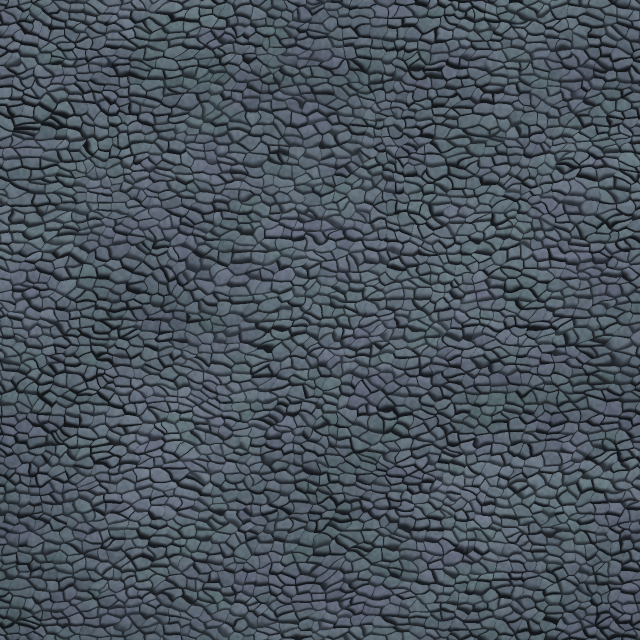
Give the GLSL for this texture, as a WebGL 1 fragment shader.

```glsl
precision highp float;
// Blue-grey pebbled leather: small domed grains lit from the upper right.
// Warped, flattened Voronoi cells form the grains; every border that faces
// away from the light carries a tapering dark crescent.
uniform vec2 u_resolution;

#define GRAINS vec2(47.0, 66.0)
#define JITTER vec2(0.90, 0.78)
#define SHADE_DIR vec2(-0.33, -0.944)
#define SHADOW_MIN 0.28
#define SHADOW_MAX 0.68
#define SIZE_WARP 1.2
#define SHAPE_WARP 0.5
#define DARK vec3(0.075, 0.085, 0.10)
#define BASE vec3(0.355, 0.402, 0.445)
#define LIGHT vec3(0.465, 0.515, 0.565)
#define PURPLE_TINT vec3(0.012, -0.012, 0.012)

float hash(vec2 p) {
  vec3 q = fract(p.xyx * vec3(0.1031, 0.1030, 0.0973));
  q += dot(q, q.yzx + 33.33);
  return fract((q.x + q.y) * q.z);
}

vec2 hash2(vec2 p) {
  return vec2(hash(p), hash(p + vec2(57.3, 113.7)));
}

float noise(vec2 p) {
  vec2 i = floor(p), f = fract(p);
  f = f * f * (3.0 - 2.0 * f);
  return mix(mix(hash(i), hash(i + vec2(1.0, 0.0)), f.x),
             mix(hash(i + vec2(0.0, 1.0)), hash(i + 1.0), f.x), f.y);
}

vec2 noise2(vec2 p) {
  return vec2(noise(p), noise(p + vec2(31.7, 71.3))) - 0.5;
}

vec2 grainCentre(vec2 cell) {
  return cell + 0.5 + JITTER * (hash2(cell + 40.0) - 0.5);
}

vec3 leather(vec2 uv) {
  // Uneven grain sizes, then irregular outlines
  vec2 q = uv * GRAINS + 20.0;
  q += SIZE_WARP * noise2(uv * 9.0 + 3.0);
  q += SHAPE_WARP * noise2(q * 1.1);

  // Nearest grain
  vec2 home = floor(q), cell = home, toCentre = vec2(0.0);
  float nearest = 100.0;
  for (int j = -1; j <= 1; j++) {
    for (int i = -1; i <= 1; i++) {
      vec2 c = home + vec2(float(i), float(j));
      vec2 d = grainCentre(c) - q;
      if (dot(d, d) < nearest) {
        nearest = dot(d, d);
        toCentre = d;
        cell = c;
      }
    }
  }

  // Crescent shadow along borders facing away from the light
  float width = mix(SHADOW_MIN, SHADOW_MAX, hash(cell + 9.0));
  float shadow = 0.0, border = 1.0;
  for (int j = -2; j <= 2; j++) {
    for (int i = -2; i <= 2; i++) {
      vec2 d = grainCentre(cell + vec2(float(i), float(j))) - q;
      vec2 across = d - toCentre;
      float gap = length(across);
      if (gap > 0.01) {
        vec2 n = across / gap;
        float edge = max(dot(0.5 * (d + toCentre), n), 0.0);
        float facing = max(dot(n, SHADE_DIR), 0.001);
        shadow = max(shadow, 1.0 - edge / (width * facing));
        border = min(border, edge);
      }
    }
  }
  float depth = mix(0.62, 1.08, hash(cell + 77.0));
  depth *= 0.88 + 0.24 * noise(uv * 6.0 + 5.0);
  shadow = min(smoothstep(0.0, 0.8, shadow) * depth, 1.0);

  // Dome light, grain tone, broad patches and fine roughness
  float tone = 0.42 * dot(toCentre, SHADE_DIR) + 0.12;
  tone += 0.45 * (hash(cell + 21.0) - 0.5);
  tone += 0.65 * (noise(uv * vec2(4.0, 8.0) + 8.0) - 0.5);
  tone += 0.55 * (noise(uv * 210.0) - 0.5);
  tone -= 0.35 * (1.0 - smoothstep(0.0, 0.12, border));
  vec3 colour = BASE + (LIGHT - BASE) * clamp(tone, -0.9, 1.2);
  colour += PURPLE_TINT * (2.0 * noise(q * 0.45 + 15.0) - 1.0);
  return mix(colour, DARK, shadow);
}

void main() {
  // Four samples per pixel keep the crescent edges smooth
  vec3 sum = vec3(0.0);
  for (int k = 0; k < 4; k++) {
    float s = float(k);
    vec2 offset = vec2(mod(s, 2.0), floor(s * 0.5)) * 0.5 - 0.25;
    sum += leather((gl_FragCoord.xy + offset) / u_resolution);
  }
  gl_FragColor = vec4(sum * 0.25, 1.0);
}
```
